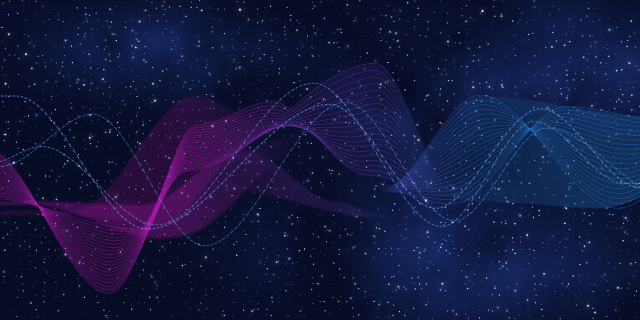
Give the GLSL for this background, as a WebGL 2 fragment shader.

```glsl
#version 300 es
precision highp float;

uniform vec2 u_resolution;
out vec4 fragColor;

float hash(vec2 c) {
  vec3 q = fract(c.xyx * vec3(0.1031, 0.1030, 0.0973));
  q += dot(q, q.yzx + 33.33);
  return fract((q.x + q.y) * q.z);
}

float noise(vec2 p) {
  vec2 i = floor(p), f = fract(p);
  f = f * f * (3.0 - 2.0 * f);
  return mix(mix(hash(i), hash(i + vec2(1, 0)), f.x),
    mix(hash(i + vec2(0, 1)), hash(i + 1.0), f.x), f.y);
}

float fbm(vec2 p) {
  float sum = 0.0, amp = 0.5;
  for (int i = 0; i < 5; i++) {
    sum += amp * noise(p);
    p = p * 2.03 + 17.0;
    amp *= 0.5;
  }
  return sum;
}

float glow(vec2 p, vec2 center, vec2 size) {
  vec2 q = (p - center) / size;
  return exp(-dot(q, q));
}

// Smooth curve through four knots, flat at each one
float bend(float x, vec4 k, vec4 h) {
  float y = mix(h.x, h.y, smoothstep(k.x, k.y, x));
  y = mix(y, h.z, smoothstep(k.y, k.z, x));
  return mix(y, h.w, smoothstep(k.z, k.w, x));
}

// Two bends joined at a shared knot
float path(float x, vec4 k1, vec4 h1, vec4 k2, vec4 h2) {
  return x < k1.w ? bend(x, k1, h1) : bend(x, k2, h2);
}

vec2 leftEdges(float x) {
  float a = path(x, vec4(-0.05, 0.34, 0.586, 1.172), vec4(0.54, 0.083, 0.466, 0.802),
    vec4(1.172, 1.43, 1.6, 2), vec4(0.802, 0.39, 0.38, 0.38));
  float b = path(x, vec4(-0.03, 0.43, 0.612, 0.85), vec4(0.38, 0.284, 0.609, 0.682),
    vec4(0.85, 1.146, 1.41, 2), vec4(0.682, 0.453, 0.38, 0.38));
  return vec2(a, b);
}

vec2 rightEdges(float x) {
  float a = bend(x, vec4(1.2, 1.5, 1.93, 2.2), vec4(0.414, 0.703, 0.349, 0.5));
  float b = bend(x, vec4(1.22, 1.41, 1.77, 2.1), vec4(0.4, 0.362, 0.667, 0.62));
  return vec2(a, b);
}

vec3 dashedPaths(float x) {
  float a = path(x, vec4(0.05, 0.46, 1.03, 1.36), vec4(0.7, 0.284, 0.674, 0.349),
    vec4(1.36, 1.69, 2, 2.3), vec4(0.349, 0.66, 0.414, 0.6));
  float b = path(x, vec4(-0.03, 0.13, 0.49, 0.98), vec4(0.49, 0.542, 0.297, 0.74),
    vec4(0.98, 1.38, 1.67, 1.95), vec4(0.74, 0.292, 0.62, 0.427));
  float c = path(x, vec4(0, 0.29, 0.64, 1.08), vec4(0.48, 0.643, 0.232, 0.68),
    vec4(1.08, 1.42, 1.71, 2.1), vec4(0.68, 0.31, 0.6, 0.38));
  return vec3(a, b, c);
}

float stroke(float dy, float slope, float width, float px) {
  return clamp((width - abs(dy) * inversesqrt(1.0 + slope * slope)) / px + 0.5, 0.0, 1.0);
}

// Fine lines blended between two edges, the middle ones sagging
float strands(float y, vec2 edge, vec2 slope, float sag, float px) {
  float gap = 1.0;
  for (int i = 0; i < 20; i++) {
    float t = float(i) / 19.0, line = mix(edge.x, edge.y, t) - sag * t * (1.0 - t);
    gap *= 1.0 - 0.5 * stroke(y - line, mix(slope.x, slope.y, t), 0.0009, px);
  }
  return 1.0 - gap;
}

float sheet(float y, float a, float b, float soft) {
  return smoothstep(-soft, soft, y - min(a, b)) * smoothstep(-soft, soft, max(a, b) - y);
}

vec3 stars(vec2 p, float px) {
  vec3 light = vec3(0);
  for (int i = 0; i < 4; i++) {
    float layer = float(i), size = 0.021 * pow(1.9, layer);
    vec2 cell = floor(p / size), seed = cell + 57.0 * layer;
    vec2 spot = (cell + 0.2 + 0.6 * vec2(hash(seed + 3.7), hash(seed + 9.1))) * size;
    float d = distance(p, spot), radius = 0.0006 + 0.0005 * layer;
    float shine = 1.0 - smoothstep(radius * 0.3, radius + px, d) + 0.08 * layer * exp(-d * 180.0);
    vec3 tint = mix(vec3(0.6, 0.75, 1), vec3(1, 0.93, 0.8), hash(seed + 5.5));
    light += tint * shine * pow(hash(seed + 21.3), 5.0) * 0.8;
  }
  return light;
}

void main() {
  vec2 p = gl_FragCoord.xy / u_resolution * vec2(2, 1);
  float x = p.x, y = p.y, px = 1.0 / u_resolution.y, e = 0.002;

  // Night sky and nebula
  float haze = 0.8 * glow(p, vec2(0.52, 0.84), vec2(0.35, 0.13)) + 0.7 * glow(p, vec2(1.85, 0.8), vec2(0.4, 0.2))
    + 0.75 * glow(p, vec2(1.45, 0.17), vec2(0.55, 0.2)) + 0.6 * glow(p, vec2(1.35, 0.6), vec2(0.3, 0.25));
  vec3 color = mix(vec3(0.027, 0.047, 0.145), vec3(0.1, 0.19, 0.46), haze * smoothstep(0.15, 0.75, fbm(p * 4.0)));
  vec3 starlight = stars(p, px);
  color += starlight;

  // Translucent sheets
  vec3 hue = mix(vec3(0.76, 0.1, 0.74), vec3(0.42, 0.25, 0.78), smoothstep(0.5, 1.1, x));
  hue = mix(hue, vec3(0.14, 0.46, 0.8), smoothstep(1.1, 1.5, x));
  float rear = sheet(y, bend(x, vec4(0.23, 0.61, 0.86, 1.1), vec4(0.34, 0.7, 0.6, 0.55)),
    bend(x, vec4(0.2, 0.5, 0.75, 1), vec4(0.33, 0.3, 0.5, 0.6)), 0.008);
  color = mix(color, hue * 0.6, 0.3 * rear * (1.0 - smoothstep(0.55, 0.95, x)));
  float front = sheet(y, bend(x, vec4(0.1, 0.45, 0.75, 1), vec4(0.37, 0.36, 0.53, 0.6)),
    bend(x, vec4(0.1, 0.5, 0.55, 1), vec4(0.36, 0.255, 0.26, 0.56)), 0.008);
  color = mix(color, hue * 0.7, 0.45 * front * (1.0 - smoothstep(0.5, 1.05, x)));
  float tail = sheet(y, bend(x, vec4(0.78, 1.05, 1.19, 1.3), vec4(0.52, 0.37, 0.33, 0.318)),
    mix(0.41, 0.318, smoothstep(0.7, 1.19, x)), 0.006);
  color = mix(color, hue * 0.6, 0.35 * tail * smoothstep(0.7, 0.9, x) * (1.0 - smoothstep(1.1, 1.25, x)));
  float blue = sheet(y, bend(x, vec4(1.2, 1.5, 2.05, 2.3), vec4(0.42, 0.7, 0.635, 0.6)),
    bend(x, vec4(1.2, 1.5, 1.88, 2.05), vec4(0.42, 0.37, 0.349, 0.39)), px);
  color = mix(color, hue * 0.65, blue * mix(0.18, 0.55, smoothstep(1.3, 2.0, x)) * smoothstep(1.2, 1.35, x));

  // Woven ribbons
  vec2 left = leftEdges(x), right = rightEdges(x);
  float leftFade = 1.0 - smoothstep(1.2, 1.42, x), rightFade = smoothstep(1.18, 1.28, x);
  float sag = 0.22 * glow(p, vec2(0.95, y), vec2(0.2, 1));
  color = mix(color, hue * 0.6, 0.22 * sheet(y, left.x, left.y, px) * leftFade);
  color = mix(color, hue, 0.85 * leftFade * strands(y, left, (leftEdges(x + e) - left) / e, sag, px));
  color = mix(color, hue * 1.1, 0.8 * rightFade * strands(y, right, (rightEdges(x + e) - right) / e, 0.0, px));

  // Dashed waves
  vec3 waves = dashedPaths(x), slopes = (dashedPaths(x + e) - waves) / e;
  for (int i = 0; i < 3; i++) {
    float dash = 1.0 - smoothstep(0.2, 0.45, abs(fract(x * 80.0 + float(i) * 0.3) - 0.5));
    float line = stroke(y - waves[i], slopes[i], 0.0014, px);
    color = mix(color, vec3(0.35, 0.6, 0.92), line * dash * (0.85 - 0.15 * float(i)));
  }
  fragColor = vec4(color + 0.2 * starlight, 1);
}
```
